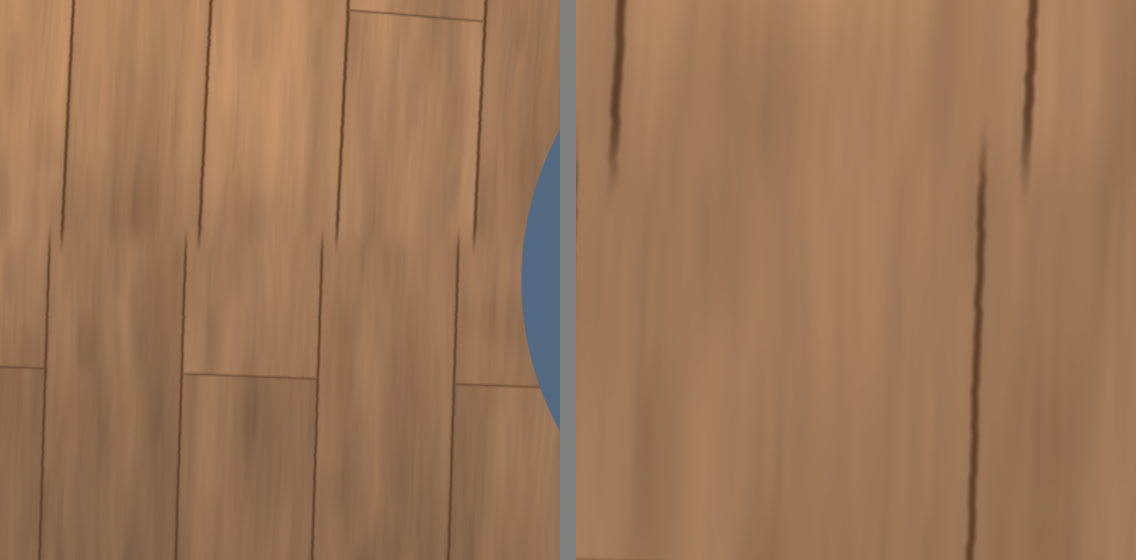
Left: the whole. Right: its middle third, enlarged.
This texture is drawn by a WebGL 2 fragment shader. Its source:

```glsl
#version 300 es
precision highp float;

uniform vec2 u_resolution;
out vec4 outColor;

// One run of planks: slanted seams, with a cross joint on every second plank
struct Section {
    float firstSeam, pitch, slant;
    float jointHeight, jointSlope, jointParity;
    float seamHalfWidth, seed;
};

const Section UPPER = Section(0.0815, 0.2455, 0.050, 1.035, -0.085, 0.0, 0.0026, 3.0);
const Section LOWER = Section(0.0703, 0.2435, 0.032, 0.345, -0.038, 1.0, 0.0021, 17.0);
const vec2 SECTION_BLEND = vec2(0.535, 0.605);

const vec3 WOOD_SHADE = vec3(0.555, 0.425, 0.318);
const vec3 WOOD_WARM = vec3(0.655, 0.492, 0.362);
const vec3 SUN_TINT = vec3(0.070, 0.052, 0.030);
const vec3 SEAM_COLOR = vec3(0.345, 0.225, 0.145);
const vec3 DISC_COLOR = vec3(0.325, 0.410, 0.510);

const vec2 SUN_EDGE = vec2(0.62, 0.80);
const vec2 DISC_CENTER = vec2(1.492, 0.499);
const float DISC_RADIUS = 0.561;
const float JOINT_HALF_WIDTH = 0.0016;
const float JOINT_STRENGTH = 0.62;
const float SEAM_STRENGTH = 0.88;
const float SEAM_SOFTNESS = 0.0016;
const float PLANK_VARIATION = 0.045;
const float PATCH_DEPTH = 0.16;
const float STREAK_DEPTH = 0.09;
const float FIBER_DEPTH = 0.055;

float hash(vec2 p) {
    vec3 q = fract(vec3(p.xyx) * 0.1031);
    q += dot(q, q.yzx + 33.33);
    return fract((q.x + q.y) * q.z);
}

float noise(vec2 p) {
    vec2 cell = floor(p);
    vec2 f = fract(p);
    f = f * f * (3.0 - 2.0 * f);
    float low = mix(hash(cell), hash(cell + vec2(1, 0)), f.x);
    float high = mix(hash(cell + vec2(0, 1)), hash(cell + vec2(1, 1)), f.x);
    return mix(low, high, f.y);
}

// Brightness of the wood: broad dark patches, streaks and fine fibers
float grain(vec2 p, float seed) {
    vec2 q = p + vec2(seed * 7.3, seed * 3.7);
    q.x += 0.012 * (noise(q * vec2(9.0, 5.0)) - 0.5);
    float patches = noise(q * vec2(17.0, 2.6));
    float streaks = noise(q * vec2(58.0, 4.5));
    float fibers = noise(q * vec2(190.0, 11.0));
    float figure = smoothstep(0.62, 0.95, noise(q * vec2(30.0, 7.0) + 40.0));
    return 1.0 + PATCH_DEPTH * (patches - 0.5) + STREAK_DEPTH * (streaks - 0.5)
         + FIBER_DEPTH * (fibers - 0.5) - 0.06 * figure;
}

float lineMask(float dist, float halfWidth, float softness) {
    float blur = softness + 0.7 / u_resolution.y;
    return 1.0 - smoothstep(halfWidth - blur, halfWidth + blur, abs(dist));
}

// Returns wood brightness in x and gap darkness in y
vec2 planks(vec2 p, Section s) {
    float across = (p.x - s.firstSeam - s.slant * p.y) / s.pitch;
    float index = floor(across);
    float seamDist = (across - round(across)) * s.pitch;

    // Cross joint, present on planks of the chosen parity
    float hasJoint = 1.0 - abs(mod(index, 2.0) - s.jointParity);
    float jointDist = p.y - s.jointHeight - s.jointSlope * p.x;
    float below = hasJoint * step(jointDist, 0.0);
    float joint = hasJoint * lineMask(jointDist, JOINT_HALF_WIDTH, 0.0020);

    // Seams with a ragged edge
    float ragged = 0.0012 * (noise(vec2(p.y * 150.0, round(across) * 5.0 + s.seed)) - 0.5);
    float seam = lineMask(seamDist + ragged, s.seamHalfWidth, SEAM_SOFTNESS);

    float seed = s.seed + index + 20.0 + below * 11.0;
    float tone = grain(vec2(across * s.pitch, p.y), seed);
    tone += PLANK_VARIATION * (hash(vec2(seed, 5.0)) - 0.5) - 0.02 * below;
    tone -= 0.05 * lineMask(seamDist, 0.004, 0.006);
    return vec2(tone, max(seam * SEAM_STRENGTH, joint * JOINT_STRENGTH));
}

// Warm light from the top, with a soft shadow edge strongest at the left
vec3 litWood(vec2 p) {
    vec3 wood = mix(WOOD_SHADE, WOOD_WARM, smoothstep(-0.1, 0.95, p.y));
    float edge = smoothstep(SUN_EDGE.x, SUN_EDGE.y, p.y + 0.10 * p.x);
    wood += SUN_TINT * edge * (1.0 - smoothstep(0.0, 0.95, p.x));
    float cornerShade = smoothstep(0.55, 0.0, length(p * vec2(1.4, 0.8)));
    return wood * (1.0 - 0.06 * cornerShade);
}

void main() {
    vec2 p = gl_FragCoord.xy / u_resolution;

    // The two runs dissolve into each other, so their seams taper out
    float blend = smoothstep(SECTION_BLEND.x, SECTION_BLEND.y, p.y);
    vec2 surface = mix(planks(p, LOWER), planks(p, UPPER), blend);
    vec3 color = litWood(p) * surface.x;
    color = mix(color, SEAM_COLOR, surface.y);

    // Flat disc entering from the right
    float pixel = 1.0 / u_resolution.y;
    float discDist = length(p - DISC_CENTER) - DISC_RADIUS;
    color = mix(color, DISC_COLOR, 1.0 - smoothstep(-pixel, pixel, discDist));
    outColor = vec4(color, 1.0);
}
```
